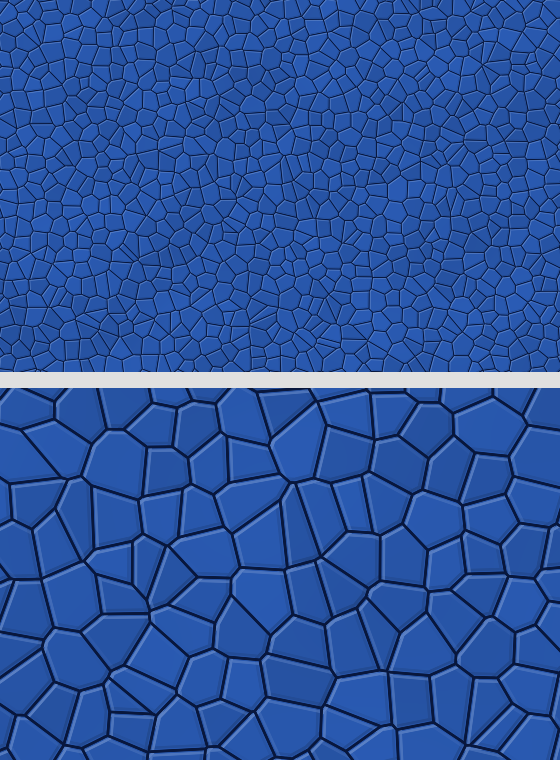
Top: the whole. Bottom: its middle third, enlarged.
Give the GLSL for this pattern, as a Shadertoy shader.

```glsl
const float ROWS = 24.0;            // cells per canvas height
const float JITTER = 0.96;          // irregularity of the cell centres
const float GROOVE_HALF = 0.031;    // half width of the dark joints, in cells
const float GLINT_OFFSET = 0.082;   // distance of the lit rim from the joint
const float GLINT_HALF = 0.028;     // half width of the lit rim
const float GLINT_STRENGTH = 0.8;
const float SHADE_STRENGTH = 0.14;  // darkening of the rims facing away
const float CELL_VARIATION = 0.10;  // tone spread between cells
const float DRIFT_VARIATION = 0.07; // slow tone drift over the canvas
const float DRIFT_SCALE = 0.16;     // drift frequency, per cell
const vec2 LIGHT_DIR = vec2(-0.7071, 0.7071);
const vec3 TILE_COLOR = vec3(0.157, 0.340, 0.672);
const vec3 GROOVE_COLOR = vec3(0.030, 0.090, 0.240);
const vec3 GLINT_COLOR = vec3(0.400, 0.540, 0.790);

vec2 hash2(vec2 p) {
    vec3 q = fract(p.xyx * vec3(0.1031, 0.1030, 0.0973));
    q += dot(q, q.yzx + 33.33);
    return fract((q.xx + q.yz) * q.zy);
}

float gradientDot(vec2 corner, vec2 offset) {
    return dot(hash2(corner + 71.0) * 2.0 - 1.0, offset);
}

float gradientNoise(vec2 p) {
    vec2 i = floor(p), f = fract(p);
    vec2 u = f * f * f * (f * (f * 6.0 - 15.0) + 10.0);
    vec2 e = vec2(0.0, 1.0);
    float low = mix(gradientDot(i, f), gradientDot(i + e.yx, f - e.yx), u.x);
    float high = mix(gradientDot(i + e.xy, f - e.xy), gradientDot(i + e.yy, f - e.yy), u.x);
    return mix(low, high, u.y);
}

vec2 cellCentre(vec2 id) {
    return id + 0.5 + JITTER * (hash2(id + 19.0) - 0.5);
}

// Antialiased coverage of a band around zero
float band(float d, float halfWidth, float pixel) {
    return 1.0 - smoothstep(halfWidth - 0.5 * pixel, halfWidth + 0.5 * pixel, abs(d));
}

void mainImage(out vec4 fragColor, in vec2 fragCoord) {
    float pixel = ROWS / iResolution.y;
    vec2 p = fragCoord * pixel;
    vec2 base = floor(p);

    // Nearest cell centre
    vec2 nearestId = base, toNearest = vec2(0.0);
    float nearest = 1e5;
    for (int y = -2; y <= 2; y++)
    for (int x = -2; x <= 2; x++) {
        vec2 id = base + vec2(x, y);
        vec2 r = cellCentre(id) - p;
        if (dot(r, r) < nearest) {
            nearest = dot(r, r);
            toNearest = r;
            nearestId = id;
        }
    }

    // Distance to the joints, with lit and shaded rims
    float edge = 1e5, glint = 0.0, shade = 0.0;
    for (int y = -2; y <= 2; y++)
    for (int x = -2; x <= 2; x++) {
        vec2 id = nearestId + vec2(x, y);
        if (id == nearestId) continue;
        vec2 r = cellCentre(id) - p;
        vec2 outward = normalize(r - toNearest);
        float d = dot(0.5 * (r + toNearest), outward);
        float facing = dot(outward, LIGHT_DIR);
        float rim = band(d - GLINT_OFFSET, GLINT_HALF, pixel);
        edge = min(edge, d);
        glint = max(glint, rim * max(facing, 0.0));
        shade = max(shade, rim * max(-facing, 0.0));
    }

    // Tile tone, then rims and joints
    float cellTone = CELL_VARIATION * (hash2(nearestId + 7.0).x - 0.6);
    float drift = DRIFT_VARIATION * gradientNoise(p * DRIFT_SCALE);
    vec3 color = TILE_COLOR * (1.0 + cellTone + drift);
    color *= 1.0 - SHADE_STRENGTH * shade;
    color = mix(color, GLINT_COLOR, GLINT_STRENGTH * glint);
    color = mix(color, GROOVE_COLOR, band(edge, GROOVE_HALF, pixel));
    fragColor = vec4(color, 1.0);
}
```
